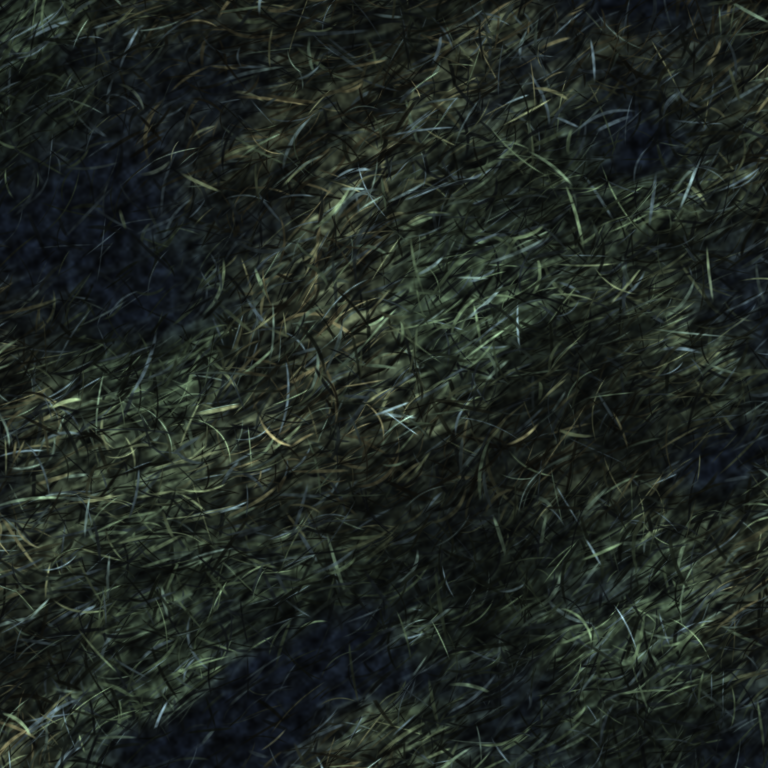
Reproduce this texture procedurally as a Shadertoy shader.

```glsl
// Dark matted grass at dusk: layered fine blades leaning one way over bare bluish soil.

const int   LAYERS      = 13;
const float CELL_MIN    = 0.032;  // blade spacing, in canvas heights
const float CELL_MAX    = 0.062;
const float WIDTH_MIN   = 0.0008; // blade half width
const float WIDTH_MAX   = 0.0027;
const float SOFTNESS    = 0.0016;
const float LEAN        = 0.40;   // main blade direction, radians
const float SWIRL       = 1.2;    // slow turning of the direction
const float SPREAD      = 0.75;   // disorder of single blades
const float BEND        = 0.36;
const float BLADE_ALPHA = 0.84;
const float BLADE_DARK  = 0.042;
const float BLADE_LIGHT = 0.36;
const float HIGHLIGHT   = 0.17;
const float UNDERGROWTH = 0.25;
const float GRAIN       = 0.55;

const vec3 SHADOW = vec3(0.030, 0.040, 0.040);
const vec3 SOIL   = vec3(0.044, 0.058, 0.082);
const vec3 GREEN  = vec3(0.86, 1.06, 0.80);
const vec3 SLATE  = vec3(0.83, 1.02, 1.10);
const vec3 STRAW  = vec3(1.05, 1.02, 0.74);

// Integer hash: three values from 0 to 1
vec3 hash3(ivec3 cell) {
    uvec3 v = uvec3(cell) * 1664525u + 1013904223u;
    v.x += v.y * v.z; v.y += v.z * v.x; v.z += v.x * v.y;
    v ^= v >> 16u;
    v.x += v.y * v.z; v.y += v.z * v.x; v.z += v.x * v.y;
    return vec3(v >> 8u) / 16777216.0;
}

float noise(vec2 p, int seed) {
    ivec2 i = ivec2(floor(p));
    vec2 f = fract(p);
    f = f * f * (3.0 - 2.0 * f);
    float a = hash3(ivec3(i, seed)).x;
    float b = hash3(ivec3(i + ivec2(1, 0), seed)).x;
    float c = hash3(ivec3(i + ivec2(0, 1), seed)).x;
    float d = hash3(ivec3(i + ivec2(1, 1), seed)).x;
    return mix(mix(a, b, f.x), mix(c, d, f.x), f.y);
}

float fbm(vec2 p, int seed) {
    return 0.57 * noise(p, seed) + 0.28 * noise(p * 2.03 + 7.3, seed + 1)
         + 0.15 * noise(p * 4.1 + 3.7, seed + 2);
}

// Coordinates along and across a direction
vec2 turn(vec2 v, float angle) {
    float c = cos(angle), s = sin(angle);
    return vec2(c * v.x + s * v.y, c * v.y - s * v.x);
}

// Coverage of a tapered, bowed blade centred at the origin
float bladeMask(vec2 q, float halfLength, float halfWidth, float bend, float soft) {
    float x = q.x / halfLength;
    float y = q.y - bend * halfLength * (x * x - 0.33);
    float slope = 2.0 * bend * x;
    float d = abs(y) * inversesqrt(1.0 + slope * slope);
    float w = halfWidth * (1.0 - 0.6 * x * x);
    return (1.0 - smoothstep(w - soft, w + soft, d)) * (1.0 - smoothstep(0.6, 1.0, abs(x)));
}

void mainImage(out vec4 fragColor, in vec2 fragCoord) {
    vec2 p = fragCoord / iResolution.y;
    float soft = max(SOFTNESS, 0.7 / iResolution.y);

    // Grass cover, light and dark sides of the tufts, local direction
    vec2 along = turn(p, 0.25);
    float lush = smoothstep(0.25, 0.45, fbm(along * vec2(2.6, 4.6) + 3.1, 11));
    float tuft = mix(0.45, 1.45, smoothstep(0.25, 0.75, fbm(along * vec2(5.0, 10.0) + 9.7, 31)));
    float warmth = smoothstep(0.30, 0.75, noise(p * 5.0 + 5.0, 51));
    float swirl = noise(p * 3.0 + 2.0, 91) - 0.5;
    float flow = LEAN + SWIRL * swirl;

    // Ground: mottled soil, shadow and blurred undergrowth
    float mottle = 0.4 + 1.2 * noise(p * 85.0, 71);
    vec3 color = mix(SOIL, SHADOW, lush) * mottle;
    vec2 strand = turn(p, LEAN) + vec2(0.0, 0.06 * swirl);
    float streak = noise(strand * vec2(26.0, 150.0), 81);
    float crossing = noise(turn(p, LEAN + 0.55) * vec2(32.0, 130.0), 83);
    float fibre = max(streak * streak, 0.8 * crossing * crossing);
    vec3 fibreHue = mix(SLATE, mix(GREEN, STRAW, 0.5 * warmth), 0.4 + 0.6 * lush);
    color += UNDERGROWTH * mix(0.13, tuft, lush) * fibre * fibreHue;

    // Blades, from the deepest layer to the top
    for (int layer = 0; layer < LAYERS; layer++) {
        float depth = float(layer) / float(LAYERS - 1);
        float cellSize = mix(CELL_MIN, CELL_MAX, fract(float(layer) * 0.618));
        vec2 grid = p / cellSize + float(layer) * vec2(0.37, 0.71);
        ivec2 home = ivec2(floor(grid));

        for (int k = 0; k < 9; k++) {
            ivec2 cell = home + ivec2(k % 3 - 1, k / 3 - 1);
            vec3 place = hash3(ivec3(cell, layer + 100));
            vec2 offset = (grid - vec2(cell) - place.xy) * cellSize;
            vec3 shape = fract(place * 61.0);
            float halfLength = cellSize * mix(0.4, 0.95, shape.x);
            if (dot(offset, offset) > halfLength * halfLength * 1.1) continue;

            // Sparse over soil, dense on the tufts
            vec3 tint = fract(place.zxy * 3571.0);
            float cover = mix(0.25, 1.0, lush);
            float present = 1.0 - smoothstep(cover, cover + 0.08, tint.x);

            // Mostly straight blades with a few strays and hooks
            float stray = 2.0 * shape.y - 1.0;
            float angle = flow + SPREAD * stray * (0.5 + 1.6 * stray * stray);
            float halfWidth = mix(WIDTH_MIN, WIDTH_MAX, shape.z * shape.z);
            float hook = 2.0 * place.z - 1.0;
            float bend = BEND * hook * abs(hook);
            vec2 local = turn(offset, angle);
            float mask = present * bladeMask(local, halfLength, halfWidth, bend, soft);

            float tone = BLADE_DARK + HIGHLIGHT * pow(tint.y, 12.0) * depth
                       + BLADE_LIGHT * tint.y * tint.y * mix(0.6, 1.05, depth) * mix(0.55, tuft, lush);
            tone *= 1.0 + 0.25 * local.x / halfLength;
            vec3 hue = mix(GREEN, SLATE, smoothstep(0.4, 0.95, tint.z + 0.35 * (1.0 - lush)));
            hue = mix(hue, STRAW, warmth * (1.0 - smoothstep(0.2, 0.55, tint.z)));
            color = mix(color, tone * hue, mask * BLADE_ALPHA);
        }
    }

    // Broken light and fine grain
    float grain = 0.6 * noise(p * 110.0, 401) + 0.4 * noise(p * 210.0, 403) - 0.5;
    color *= 1.04 + 2.0 * GRAIN * grain;
    fragColor = vec4(color, 1.0);
}
```
